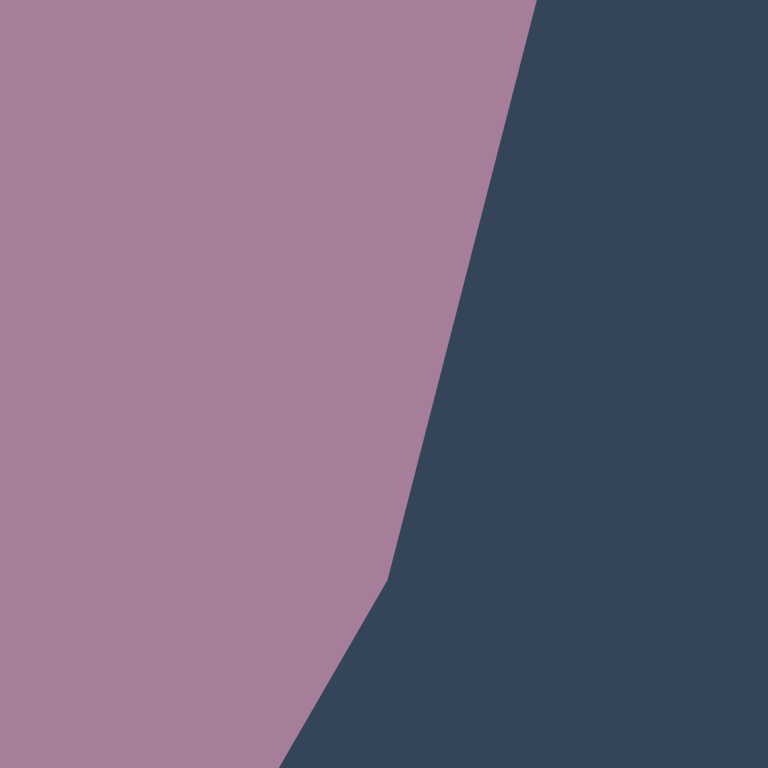
Write a three.js fragment shader that draws this background.

```glsl
// Two flat fields, mauve on the left and slate blue on the right.
// They meet along a bent edge: the mauve side is the intersection of
// two half planes that share a knee point, drawn by signed distance.

varying vec2 vUv;

// Signed distance to a line through the origin with run dx per unit of
// height; negative on the left.
float leanedLine(vec2 p, float dx) {
  return (p.x - dx * p.y) / sqrt(1.0 + dx * dx);
}

void main() {
  vec3 mauve = vec3(0.654, 0.494, 0.600);
  vec3 slate = vec3(0.205, 0.270, 0.350);

  // Steep line above the knee, shallower line below it
  vec2 fromKnee = vUv - vec2(0.5046, 0.2448);
  float edge = max(leanedLine(fromKnee, 0.2574), leanedLine(fromKnee, 0.578));

  // Narrow smooth transition across the edge
  float slateSide = smoothstep(-0.001, 0.001, edge);
  gl_FragColor = vec4(mix(mauve, slate, slateSide), 1.0);
}
```
